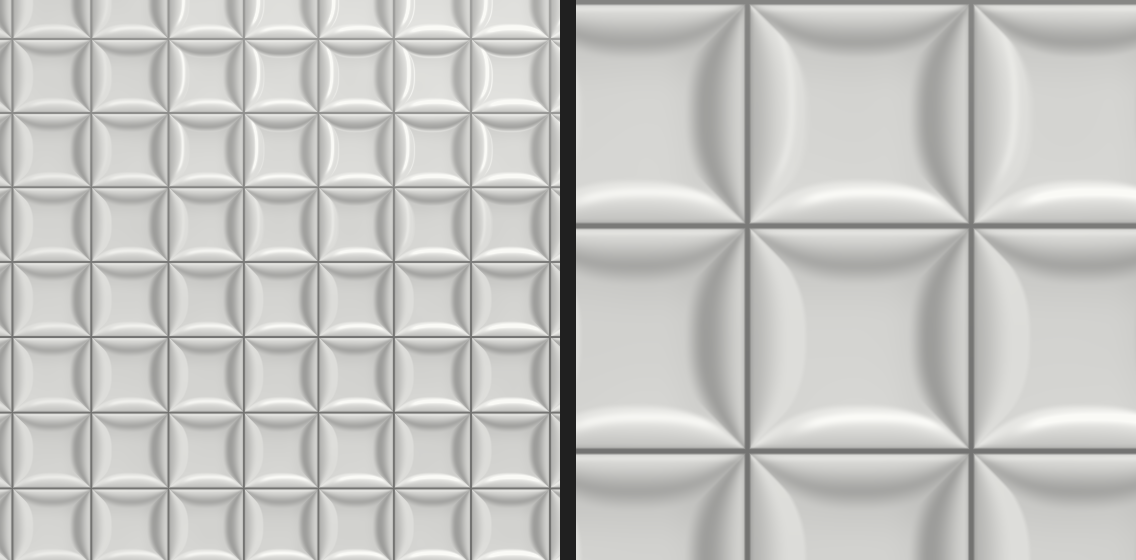
Left: the whole. Right: its middle third, enlarged.
A three.js fragment shader for this pattern:

```glsl
varying vec2 vUv;

const vec2 PITCH = vec2(0.1373, 0.1339);
const vec2 FIRST_JOINT = vec2(0.0215, 0.1260);
const vec3 GLAZE_TINT = vec3(1.0, 1.0, 0.986);

float hash(vec2 p) {
  vec3 q = fract(vec3(p.xyx) * 0.1031);
  q += dot(q, q.yzx + 33.33);
  return fract((q.x + q.y) * q.z);
}

float noise(vec2 p) {
  vec2 i = floor(p);
  vec2 f = fract(p);
  f = f * f * (3.0 - 2.0 * f);
  return mix(mix(hash(i), hash(i + vec2(1.0, 0.0)), f.x),
             mix(hash(i + vec2(0.0, 1.0)), hash(i + vec2(1.0, 1.0)), f.x), f.y);
}

// Inner rim of a curved side: deepest halfway along, closing at the corners
float rimDepth(float along, float depth) {
  return depth * (1.0 - pow(min(abs(along) * 2.0, 1.0), 2.6));
}

// Coverage of one side, cut along the corner diagonals
float sideMask(float along, float inward, float depth, float soft) {
  float rim = smoothstep(-soft, soft, rimDepth(along, depth) - inward);
  return rim * smoothstep(-0.012, 0.012, 0.5 - abs(along) - inward);
}

// Position across a side: 0 at the joint, 1 at the rim
float sideRamp(float along, float inward, float depth) {
  return clamp(inward / max(rimDepth(along, depth), 0.001), 0.0, 1.0);
}

// Soft stroke that follows the curve of a side
float glint(float along, float inward, float depth, float width, float reach) {
  float offset = (inward - rimDepth(along, depth)) / width;
  return exp(-offset * offset) * (1.0 - smoothstep(reach * 0.6, reach, abs(along)));
}

float tileShade(vec2 p, vec2 cell, vec2 place, float gloss) {
  float left = p.x + 0.5;
  float right = 0.5 - p.x;
  float bottom = p.y + 0.5;
  float top = 0.5 - p.y;
  float vary = hash(cell + 17.0) - 0.5;

  // Flat centre
  float shade = 0.825 - 0.035 * p.y + 0.03 * gloss + 0.012 * vary;
  shade -= 0.035 * smoothstep(0.45, 0.15, top) + 0.03 * smoothstep(0.4, 0.15, right);

  // Shaded top and right sides
  float topRamp = sideRamp(p.x, top, 0.22);
  float topTone = mix(0.86, 0.655 - 0.03 * place.x, smoothstep(0.1, 0.9, topRamp));
  shade = mix(shade, topTone, sideMask(p.x, top, 0.22, mix(0.055, 0.02, gloss)));
  float rightRamp = sideRamp(p.y, right, 0.24);
  float rightTone = mix(0.82, 0.62 + 0.04 * gloss, smoothstep(0.1, 0.75, rightRamp));
  shade = mix(shade, rightTone, sideMask(p.y, right, 0.24, 0.05));

  // Lit left and bottom sides
  float leftRamp = sideRamp(p.y, left, 0.26);
  float leftTone = mix(0.70, 0.865, smoothstep(0.0, 0.75, leftRamp));
  shade = mix(shade, leftTone, sideMask(p.y, left, 0.26, 0.014));
  float bottomRamp = sideRamp(p.x, bottom, 0.20);
  float bottomTone = mix(0.76, mix(0.87, 0.92, place.x), smoothstep(0.0, 0.8, bottomRamp));
  shade = mix(shade, bottomTone, sideMask(p.x, bottom, 0.20, 0.018));

  // Glossy reflections
  float lowGlint = glint(p.x - 0.05 - 0.06 * vary, bottom, 0.15, 0.028, 0.40);
  shade += lowGlint * mix(0.04, 0.13, place.x);
  float arc = glint(p.y - 0.05, left, 0.19 + 0.04 * vary, 0.022, 0.42);
  float innerArc = glint(p.y, left, 0.27, 0.010, 0.40);
  float topArc = glint(p.x, top, 0.25, 0.012, 0.36);
  shade += gloss * (0.20 * arc + 0.10 * innerArc * place.x + 0.07 * topArc * place.x);
  return shade;
}

void main() {
  // Slightly uneven tile spacing
  vec2 bend = vec2(0.005 * sin(6.2832 * vUv.x), 0.0045 * sin(3.1416 * vUv.y));
  vec2 grid = (vUv - bend - FIRST_JOINT) / PITCH;
  vec2 cell = floor(grid);
  vec2 p = fract(grid) - 0.5;
  vec2 place = clamp((cell + 0.5) * PITCH + FIRST_JOINT, 0.0, 1.0);
  float gloss = smoothstep(0.50, 0.82, place.y) * smoothstep(0.15, 0.50, place.x);
  gloss *= 0.75 + 0.25 * hash(cell);

  float shade = tileShade(p, cell, place, gloss);
  shade += 0.012 * (noise(vUv * 24.0) - 0.5);
  shade += 0.025 * smoothstep(0.5, 1.0, vUv.y) * vUv.x;

  // Rounded lips and recessed joints
  vec2 edge = (0.5 - abs(p)) * PITCH;
  float lip = smoothstep(0.0075, 0.003, edge.y) * step(0.0, p.y);
  shade += 0.045 * lip;
  float seam = min(edge.x, edge.y);
  float jointTone = mix(0.45, 0.64, smoothstep(0.35, 1.0, vUv.y) * (0.6 + 0.4 * vUv.x));
  shade = mix(shade, shade * 0.92, smoothstep(0.005, 0.001, seam));
  shade = mix(shade, jointTone, smoothstep(0.0026, 0.0008, seam));

  gl_FragColor = vec4(clamp(shade, 0.0, 0.98) * GLAZE_TINT, 1.0);
}
```
